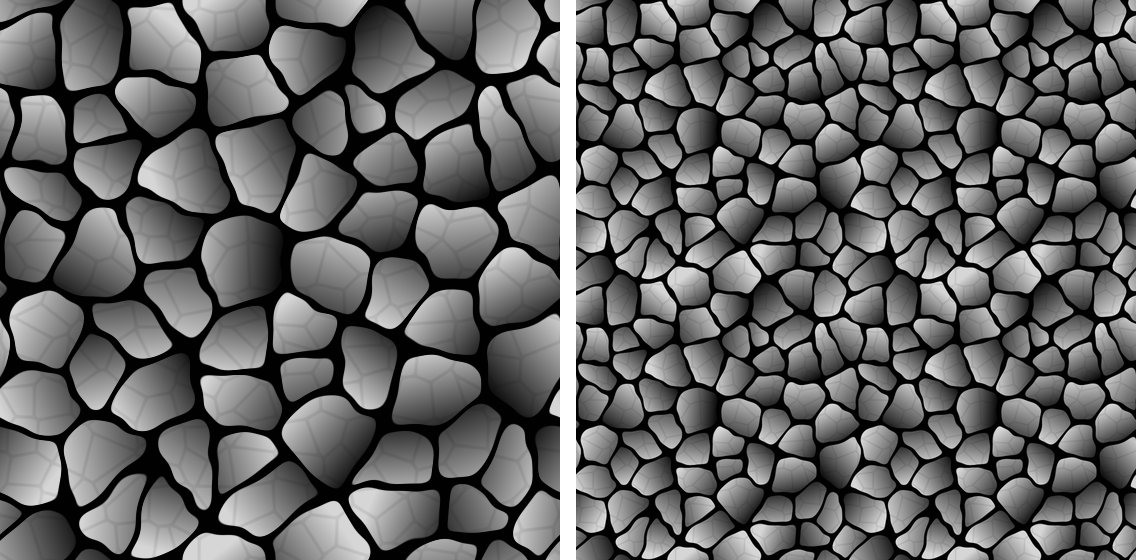
Left: one tile. Right: repeated 2 by 2.
A Shadertoy shader for this pattern:

```glsl
// Tileable dry-stone pavement: rounded grey stones with tilted shading and faint cracks in black joints.

const float TAU = 6.2831853;
const float STONES = 8.0;           // stone cells per canvas side
const float CRACKS = 16.0;          // crack cells per canvas side
const vec3 JOINT_COLOR = vec3(0.005);

struct Cell {
    vec2 offset;    // from the cell site to the sample point
    vec2 id;        // wrapped grid index
    float edge;     // smoothed distance to the cell border
};

vec2 hash2(vec2 p, float seed) {
    vec2 q = vec2(dot(p, vec2(127.1, 311.7)), dot(p, vec2(269.5, 183.3)));
    return fract(sin(q + seed * 37.3) * 43758.5);
}

// Vector from p to the jittered site of a grid cell; the grid wraps after count cells.
vec2 toSite(vec2 p, vec2 cell, float count, float jitter, float seed) {
    vec2 random = hash2(mod(cell, count), seed);
    return cell + 0.5 + jitter * (random - 0.5) - p;
}

// Cellular noise; a lower sharpness rounds the corners of the cells more.
Cell cellular(vec2 p, float count, float jitter, float sharpness, float seed) {
    vec2 base = floor(p), nearestCell = base, nearest = vec2(9.0);
    for (int y = -2; y <= 2; y++)
    for (int x = -2; x <= 2; x++) {
        vec2 cell = base + vec2(x, y);
        vec2 v = toSite(p, cell, count, jitter, seed);
        if (dot(v, v) < dot(nearest, nearest)) {
            nearest = v;
            nearestCell = cell;
        }
    }
    // Exponential soft minimum over the bisectors to all neighbours.
    float sum = 0.0;
    for (int y = -2; y <= 2; y++)
    for (int x = -2; x <= 2; x++) {
        if (x == 0 && y == 0) continue;
        vec2 v = toSite(p, nearestCell + vec2(x, y), count, jitter, seed);
        vec2 across = v - nearest;
        float d = dot(0.5 * (v + nearest), across) / max(length(across), 0.001);
        sum += exp(-sharpness * d);
    }
    float edge = -log(max(sum, 1e-30)) / sharpness;
    return Cell(-nearest, mod(nearestCell, count), edge);
}

// Layered sines with whole frequencies, so they wrap on the unit square.
float waves(vec2 uv, float phase) {
    vec2 a = TAU * uv;
    return 0.40 * sin(dot(a, vec2(5.0, 7.0)) + phase)
         + 0.35 * sin(dot(a, vec2(-9.0, 6.0)) + 2.3 * phase)
         + 0.25 * sin(dot(a, vec2(11.0, -13.0)) + 4.1 * phase);
}

// Linear ramp across a stone, in its own direction and brightness.
float stoneTone(vec2 offset, vec2 id) {
    vec2 random = hash2(id, 5.0);
    float angle = TAU * random.x;
    float slope = mix(0.42, 0.66, hash2(id, 9.0).x);
    float middle = mix(0.43, 0.58, random.y);
    float tone = middle + slope * dot(offset, vec2(cos(angle), sin(angle)));
    return clamp(tone, 0.05, 0.84);
}

// Thin soft lines between small straight-sided cells.
float crackMask(vec2 uv) {
    Cell crack = cellular(uv * CRACKS, CRACKS, 0.9, 50.0, 3.0);
    return 1.0 - smoothstep(0.015, 0.075, crack.edge);
}

void mainImage(out vec4 fragColor, in vec2 fragCoord) {
    vec2 uv = fragCoord / iResolution.xy;
    float pixel = STONES / min(iResolution.x, iResolution.y);

    // Bent borders and joints of uneven width
    vec2 warp = 0.065 * vec2(waves(uv, 1.0), waves(uv.yx, 2.7));
    Cell stone = cellular(uv * STONES + warp, STONES, 0.92, 16.0, 1.0);
    float jointWidth = 0.047 + 0.02 * waves(uv, 4.4);
    float stoneMask = smoothstep(-0.7 * pixel, 0.7 * pixel, stone.edge - jointWidth);

    // Shading stays straight although the borders bend
    float tone = stoneTone(stone.offset - warp, stone.id);
    tone *= 1.0 - 0.08 * crackMask(uv);

    fragColor = vec4(mix(JOINT_COLOR, vec3(tone), stoneMask), 1.0);
}
```
